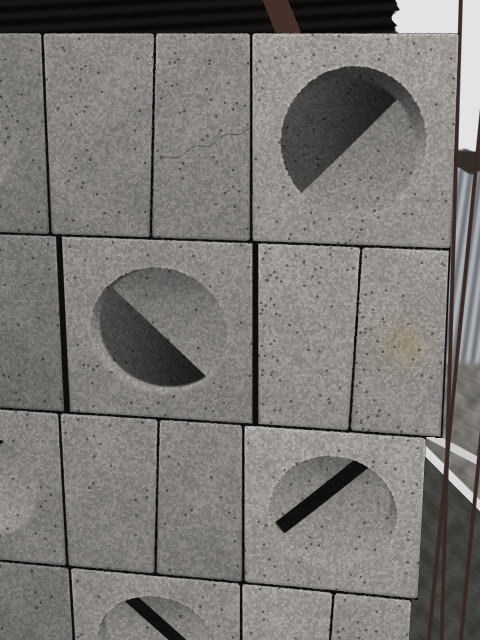
Write a WebGL 1 fragment shader that draws this pattern.

```glsl
precision highp float;
// A stacked wall of concrete blocks: round-pocket blocks alternate with upright
// brick pairs. Rows shrink geometrically downward; box and circle distances give
// the shapes, cellular noise the grain and pits, layered sines the stains.
uniform vec2 u_resolution;

#define WALL_TOP 0.05
#define ROW_HEIGHT 0.328
#define ROW_SHRINK 0.87
#define COLUMN_WIDTH 0.32
#define SEAM_X 0.397
#define GAP 0.0018
#define POCKET 0.355
#define EYE vec2(0.40, 0.40)
#define CONCRETE vec3(1.02, 1.0, 0.975)
#define GRAIN 0.10
#define GAP_COLOR vec3(0.05)

float hash(vec2 p) {
  vec3 h = fract(p.xyx * 0.1031);
  h += dot(h, h.yzx + 33.33);
  return fract((h.x + h.y) * h.z);
}

// Cellular noise: x = distance to the nearest point, y = its random value.
vec2 cellular(vec2 p) {
  vec2 base = floor(p), nearest = vec2(9.0, 0.0);
  for (int j = -1; j <= 1; j++) {
    for (int i = -1; i <= 1; i++) {
      vec2 cell = base + vec2(float(i), float(j));
      vec2 point = cell + vec2(hash(cell), hash(cell + 57.0));
      float d = length(p - point);
      if (d < nearest.x) nearest = vec2(d, hash(cell + 113.0));
    }
  }
  return nearest;
}

float stain(vec2 p) {
  return (sin(p.x * 31.0 + 2.0 * sin(p.y * 23.0)) + sin(p.y * 47.0 + 2.0 * sin(p.x * 39.0))
    + 0.6 * sin(p.x * 97.0 - p.y * 71.0 + 2.0 * sin(p.y * 83.0))) / 2.6;
}

float roundBox(vec2 p, vec2 halfSize, float r) {
  vec2 d = abs(p) - halfSize + r;
  return length(max(d, 0.0)) + min(max(d.x, d.y), 0.0) - r;
}

float cover(float d, float px) { return 1.0 - smoothstep(-px, px, d); }

// Dark roof above, bright yard with rusty rods at the right.
vec3 surroundings(vec2 p, float px) {
  float rough = stain(p * 3.0);
  vec3 c = vec3(0.89, 0.89, 0.90);
  vec3 sheet = vec3(0.56, 0.57, 0.59) + 0.12 * sin(p.x * 420.0 + p.y * 60.0);
  c = mix(c, sheet, smoothstep(0.25, 0.27, p.y));
  c = mix(c, vec3(0.2, 0.18, 0.16), cover(abs(p.y - 0.25 + 0.008 * rough) - 0.016, 0.004));
  c = mix(c, vec3(0.46, 0.45, 0.43) + 0.08 * rough, smoothstep(0.56, 0.575, p.y));
  float ledge = p.y - 0.72 - (p.x - 0.68);
  c = mix(c, vec3(0.25, 0.25, 0.24) + 0.04 * rough, smoothstep(-px, px, ledge));
  c = mix(c, vec3(0.85), cover(abs(ledge) - 0.009, px));
  c = mix(c, vec3(0.8), cover(abs(p.y - 0.685 - 0.53 * (p.x - 0.68)) - 0.007, px));
  for (int i = 0; i < 3; i++) {
    float n = float(i);
    float x = 0.72 + 0.05 * n - (0.03 + 0.07 * min(n, 1.0)) * p.y;
    c = mix(c, vec3(0.22, 0.16, 0.14), cover(abs(p.x - x) - 0.003, px));
  }
  vec3 roof = vec3(0.065, 0.06, 0.055) + 0.03 * sin(p.y * 300.0 + p.x * 18.0);
  roof = mix(roof, vec3(0.26, 0.19, 0.16), cover(abs(p.x - 0.43 - 0.4 * p.y) - 0.02, px));
  return mix(c, roof, cover(p.x - 0.615 - 0.02 * rough, 0.004) * cover(p.y - 0.07, px));
}

// Brightness inside a round pocket; e is the position in pocket radii.
float pocketShade(vec2 e, vec2 center, float row, float aa) {
  float odd = mod(row, 2.0);
  float wall = mix(0.2, 0.58, smoothstep(-0.9, 0.8, e.y + 0.25 * abs(e.x)));
  float plate = 0.49 + 0.06 * e.y - 0.08 * smoothstep(-0.4, -1.0, e.y);
  float t = dot(e, vec2(odd * 2.0 - 1.0, -1.0)) * 0.7071;
  float hollow = mix(0.28, 0.11, smoothstep(-0.9, 0.7, e.x));
  float halfOpen = cover(odd > 0.5 ? t : -t, aa);
  float slot = cover(abs(t - 0.35) - 0.12, aa);
  float bed = row < 1.5 ? mix(plate, hollow, halfOpen) : mix(plate + 0.04, 0.06, slot);
  float onBed = cover(length(e - (EYE - center) * 0.6) - 0.96, 0.02 + aa);
  return mix(wall, bed, onBed);
}

void main() {
  float px = 0.8 / u_resolution.y;
  vec2 p = vec2(gl_FragCoord.x, u_resolution.y - gl_FragCoord.y) / u_resolution.y;

  // Tilted, shrinking rows and the columns within them.
  float y = p.y - WALL_TOP - 0.11 * (p.y - WALL_TOP) * (p.x - 0.39);
  float depth = log(1.0 - y * (1.0 - ROW_SHRINK) / ROW_HEIGHT) / log(ROW_SHRINK);
  float row = max(floor(depth), 0.0), v = depth - row;
  float seam = SEAM_X - 0.006 * row + 0.008 * sin(2.2 * row - 0.6);
  float width = COLUMN_WIDTH - 0.0195 * row + 0.013 * (0.5 - v);
  float column = min(floor((p.x - seam) / width), 0.0);
  vec2 size = vec2(width, ROW_HEIGHT * pow(ROW_SHRINK, row));
  vec2 q = (vec2((p.x - seam) / width - column, v) - 0.5) * size;

  // Each cell is one pocket block or two bricks.
  bool isPocket = mod(row + column, 2.0) < 0.5;
  float split = (0.02 - 0.04 * (v - 0.5)) * width;
  float second = isPocket ? 0.0 : step(split, q.x);
  vec2 local = q, halfSize = size * 0.5;
  if (!isPocket) {
    float side = second * 2.0 - 1.0;
    halfSize.x = 0.5 * (size.x * 0.5 - side * split);
    local.x -= 0.5 * (split + side * size.x * 0.5);
  }
  float id = hash(vec2(column * 2.0 + second + 20.0, row + 7.0));
  vec2 grain = cellular(p * 250.0), pits = cellular(p * 120.0 + 31.0);
  float blotch = stain(p + id * 5.0);
  float d = roundBox(local, halfSize - GAP, 0.005) + 0.0012 * (grain.y - 0.5);
  float wideSeam = GAP + (row == 1.0 ? 0.0028 : 0.0);
  d = max(d, abs(q.x) - size.x * 0.5 + wideSeam);

  // Face tone, worn edges and grain.
  float tone = 0.565 + 0.055 * column + (isPocket ? 0.025 : -0.01) + 0.05 * (id - 0.5);
  tone += 0.018 * blotch - 0.025 * local.y / halfSize.y;
  tone -= 0.09 * smoothstep(-0.006, 0.0, d) * local.y / halfSize.y;
  if (isPocket) {
    vec2 e = q / (size * vec2(POCKET, POCKET * 0.98));
    float aa = px / (size.x * POCKET);
    float rim = length(e) - 1.0 + 0.012 * (grain.y - 0.5);
    tone += 0.03 * cover(abs(rim - 0.02) - 0.015, 0.01);
    tone = mix(tone, pocketShade(e, p - q, row, aa), cover(rim, aa));
  }
  tone *= 1.0 + 2.0 * GRAIN * (grain.y - 0.5) - 0.08 * (grain.x - 0.4);
  float wear = column == 0.0 && !isPocket ? 0.12 * cover(local.x + 0.04, 0.025) : 0.0;
  tone *= 1.0 - 0.4 * step(0.95 - wear, pits.y) * cover(pits.x - 0.25, 0.12);
  float crackY = local.y - 0.01 + 0.4 * local.x - 0.004 * sin(local.x * 130.0);
  if (row == 0.0 && second > 0.5) tone *= 1.0 - 0.4 * cover(abs(crackY) - 0.0006, px);

  // Ochre patches on the outer bricks, then gaps and surroundings.
  vec3 color = tone * CONCRETE;
  float ochre = column == 0.0 ? second * exp(-900.0 * dot(local, local)) : 0.0;
  color *= mix(vec3(1.0), vec3(1.04, 0.96, 0.80), ochre * (0.7 + 0.3 * blotch));
  color = mix(GAP_COLOR, color, cover(d, px));
  float outside = max(p.x - seam - width + GAP, -y + GAP);
  gl_FragColor = vec4(mix(color, surroundings(p, px), 1.0 - cover(outside, px)), 1.0);
}
```
